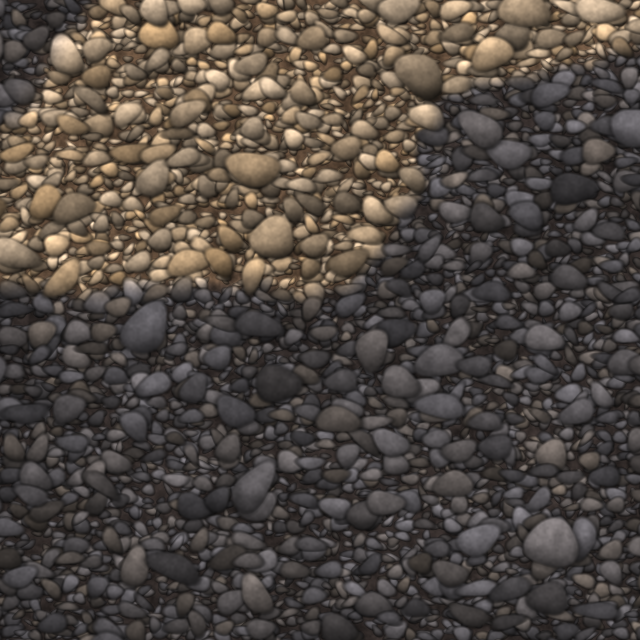
Write a Shadertoy shader that draws this texture.

```glsl
const int LAYERS = 5;
const float FINEST_GRID = 58.0;      // cells across the canvas, smallest pebbles
const float GRID_RATIO = 0.72;       // each layer is coarser than the last
const float EDGE_BLUR = 0.0042;
const float SHADOW_REACH = 0.25;     // in stone radii
const float SHADOW_DEPTH = 0.46;
const float GRAIN = 0.10;
const vec3 SOIL = vec3(0.165, 0.142, 0.135);
const vec3 SLATE = vec3(0.375, 0.364, 0.380);
const vec3 BROWN = vec3(0.390, 0.352, 0.320);
const vec3 SUN_TINT = vec3(1.98, 1.80, 1.46);

float hash(vec2 p) {
    return fract(sin(dot(p, vec2(127.1, 311.7))) * 43758.5453);
}

vec2 hash2(vec2 p) {
    return vec2(hash(p), hash(p + 57.3));
}

float noise(vec2 p) {
    vec2 i = floor(p), f = fract(p);
    f = f * f * (3.0 - 2.0 * f);
    return mix(mix(hash(i), hash(i + vec2(1, 0)), f.x),
               mix(hash(i + vec2(0, 1)), hash(i + vec2(1, 1)), f.x), f.y);
}

float fbm(vec2 p) {
    return 0.55 * noise(p) + 0.3 * noise(p * 2.1 + 7.0) + 0.15 * noise(p * 4.3 + 19.0);
}

// Sunlit patch: level lower rim, steep right side, shaded upper left corner
float sunlight(vec2 p) {
    p += 0.07 * (vec2(fbm(p * 13.0), fbm(p * 13.0 + 40.0)) - 0.5);
    float rim = 0.545 + 0.30 * smoothstep(0.53, 0.74, p.x) + 0.30 * max(p.x - 0.72, 0.0);
    float lower = smoothstep(-0.015, 0.025, p.y - rim);
    float corner = smoothstep(-0.02, 0.04, p.x - 0.65 * (p.y - 0.79));
    return lower * corner;
}

// Paints one jittered grid of pebbles over the colour below
vec3 pebbles(vec3 col, vec2 uv, float grid, float layer, float density) {
    vec2 cell = floor(uv * grid);
    for (int j = 1; j >= -1; j--)
    for (int i = -1; i <= 1; i++) {
        vec2 id = cell + vec2(i, j);
        vec2 seed = id + layer * 71.7;
        if (hash(seed + 3.1) > density) continue;

        // Outline: a wobbly ellipse, mostly lying flat
        vec2 center = id + 0.5 + 0.66 * (hash2(seed) - 0.5);
        vec2 d = uv * grid - center;
        float tilt = hash(seed + 8.4) - 0.5;
        float angle = 4.6 * tilt * abs(tilt) + 0.5 * (hash(seed + 5.9) - 0.5);
        float c = cos(angle), s = sin(angle);
        float size = mix(0.40, 0.74, hash(seed + 11.2));
        vec2 radii = size * vec2(1.0, mix(0.42, 0.84, hash(seed + 14.6)));
        vec2 q = mat2(c, -s, s, c) * d / radii;
        float turn = atan(q.y, q.x);
        vec2 phase = 6.283 * hash2(seed + 21.5);
        float r = length(q) * (1.0 + 0.10 * sin(2.0 * turn + phase.x)
                                   + 0.09 * sin(3.0 * turn + phase.y));
        float blur = EDGE_BLUR * grid / radii.y;
        float cover = 1.0 - smoothstep(1.0 - blur, 1.0 + 0.5 * blur, r);

        // Contact shadow on whatever lies beneath
        col *= 1.0 - SHADOW_DEPTH * (1.0 - smoothstep(0.85, 1.0 + SHADOW_REACH, r));

        // Domed shading from the sky above, harder in the sun
        float sun = sunlight(mix(center / grid, uv, 0.5));
        float dome = sqrt(max(1.0 - r * r, 0.0));
        float up = clamp(d.y / (0.8 * size), -1.0, 1.0);
        float side = clamp(d.x / size, -1.0, 1.0);
        float light = 0.54 + 0.35 * dome + 0.30 * up;
        light += sun * (0.12 * up - 0.14 * side);
        float warmth = pow(hash(seed + 31.7), 2.2);
        vec3 stone = mix(SLATE, BROWN, warmth) * mix(0.64, 1.24, hash(seed + 37.9));
        float mottling = fbm(uv * 60.0 + seed) - 0.5;
        stone *= 1.0 + 0.4 * mottling;
        stone *= mix(vec3(1.0), SUN_TINT, sun);
        col = mix(col, stone * max(light, 0.2), cover);
    }
    return col;
}

void mainImage(out vec4 fragColor, in vec2 fragCoord) {
    vec2 uv = fragCoord / iResolution.y;

    // Gritty soil between the stones
    vec3 col = SOIL * (0.65 + 0.9 * fbm(uv * 80.0));
    col *= mix(vec3(1.0), SUN_TINT, sunlight(uv));

    // Small pebbles first, rare large ones on top
    float grid = FINEST_GRID;
    for (int k = 0; k < LAYERS; k++) {
        float layer = float(k);
        float density = mix(0.95, 0.14, layer / float(LAYERS - 1));
        col = pebbles(col, uv, grid, layer, density);
        grid *= GRID_RATIO;
    }

    // Fine surface grain and uneven exposure
    col *= 1.0 + GRAIN * (noise(uv * 200.0) - 0.5);
    col *= 0.84 + 0.4 * fbm(uv * 7.0);
    fragColor = vec4(col, 1.0);
}
```
